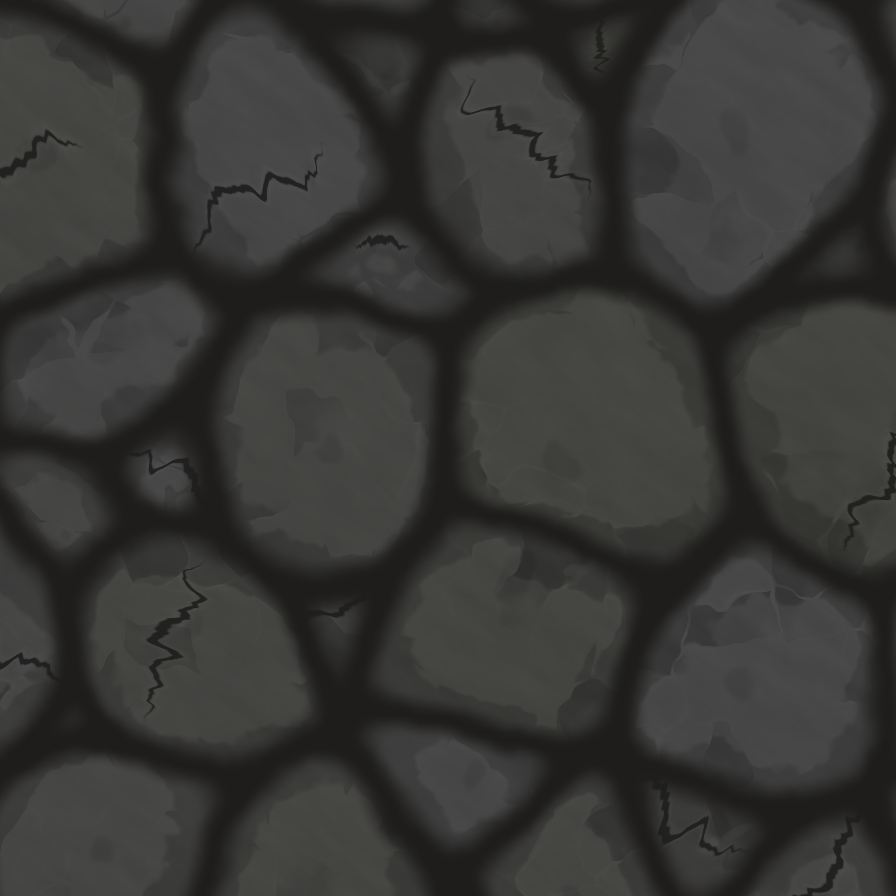
Reproduce this texture procedurally as a Shadertoy shader.

```glsl
vec2 hash22(vec2 p) {
    vec3 h = fract(p.xyx * vec3(0.1031, 0.1030, 0.0973));
    h += dot(h, h.yzx + 33.33);
    return fract((h.xx + h.yz) * h.zy);
}

float valueNoise(vec2 p) {
    vec2 cell = floor(p), f = fract(p);
    f = f * f * (3.0 - 2.0 * f);
    float low = mix(hash22(cell).x, hash22(cell + vec2(1, 0)).x, f.x);
    float high = mix(hash22(cell + vec2(0, 1)).x, hash22(cell + 1.0).x, f.x);
    return mix(low, high, f.y);
}

float fbm(vec2 p) {
    float sum = 0.0, amplitude = 0.53;
    for (int i = 0; i < 4; i++) {
        sum += amplitude * valueNoise(p);
        p = mat2(1.6, 1.2, -1.2, 1.6) * p + 17.3;
        amplitude *= 0.5;
    }
    return sum;
}

// Boulder centre (xy) and squared radius (z), on a staggered grid
vec3 boulder(vec2 id) {
    vec2 jitter = hash22(id + 40.0) - 0.5;
    vec2 centre = id + vec2(0.5 * mod(id.y, 2.0), 0.0) + 0.5 * jitter;
    return vec3(centre, mix(0.1, 0.4, hash22(id + 91.0).x));
}

// Kind 0 is a boulder; kinds 1 and 2 are pebbles between three boulders
vec3 stoneSite(vec2 id, int kind) {
    if (kind == 0) return boulder(id);
    vec2 chance = hash22(id + 57.0 * float(kind));
    if (chance.x > 0.45) return vec3(id, -9.0);
    vec2 above = id + vec2(mod(id.y, 2.0), 1.0);
    vec2 third = kind == 1 ? id + vec2(1, 0) : above - vec2(1, 0);
    vec2 centre = (boulder(id).xy + boulder(above).xy + boulder(third).xy) / 3.0;
    return vec3(centre, mix(0.03, 0.14, chance.y));
}

float power(vec2 p, vec3 site) {
    vec2 q = p - site.xy;
    return dot(q, q) - site.z;
}

// Angular chips: x is the tone, y the distance to the chip border
vec2 chips(vec2 p) {
    vec2 cell = floor(p);
    float nearest = 9.0, second = 9.0, tone = 0.5;
    for (int j = -1; j <= 1; j++)
    for (int i = -1; i <= 1; i++) {
        vec2 id = cell + vec2(i, j), h = hash22(id + 13.0);
        float dist = length(id + h - p);
        second = min(second, max(dist, nearest));
        if (dist < nearest) { nearest = dist; tone = hash22(id + 29.0).x; }
    }
    float border = second - nearest;
    return vec2(mix(0.5, tone, smoothstep(0.0, 0.09, border)), border);
}

void mainImage(out vec4 fragColor, in vec2 fragCoord) {
    vec2 p = 3.7 * fragCoord / iResolution.y + 5.0;
    vec2 warp = vec2(fbm(p * 2.5), fbm(p * 2.5 + 31.0)) - 0.5;
    vec2 w = p + 0.13 * warp;
    vec2 base = floor(w + 0.5);

    // Stone that owns this point
    vec3 stone = vec3(0);
    float best = 99.0;
    for (int j = -2; j <= 2; j++)
    for (int i = -2; i <= 2; i++)
    for (int kind = 0; kind < 3; kind++) {
        vec3 site = stoneSite(base + vec2(i, j), kind);
        float reach = power(w, site);
        if (reach < best) { best = reach; stone = site; }
    }

    // Distance to its outline, with rounded corners
    float crowd = 0.0;
    for (int j = -2; j <= 2; j++)
    for (int i = -2; i <= 2; i++)
    for (int kind = 0; kind < 3; kind++) {
        vec3 site = stoneSite(base + vec2(i, j), kind);
        float apart = length(site.xy - stone.xy);
        if (apart > 0.001) crowd += exp(-(power(w, site) - best) / (2.0 * apart * 0.045));
    }
    float depth = -0.045 * log(crowd + 1e-9);

    vec2 seed = hash22(floor(stone.xy * 97.0));
    vec2 trait = hash22(floor(stone.xy * 97.0) + 7.0);
    vec2 local = w - stone.xy;
    float size = stone.z < 0.0999 ? 0.16 : 0.45;
    vec2 chip = chips(p * 3.6 + 1.5 * warp + seed * 20.0);
    float grain = fbm(p * 4.0 + seed * 30.0);

    // Worn plateau with a chipped, darker rim
    float rim = depth - 0.13 - 0.13 * (chip.x - 0.5) - 0.25 * (grain - 0.5);
    float tone = mix(0.232, 0.272, smoothstep(-0.016, 0.016, rim));
    float patches = smoothstep(0.74, 0.82, chip.x) * smoothstep(0.35, 0.6, grain);
    tone -= 0.024 * patches;
    float veil = smoothstep(0.45, 0.7, fbm(p * 2.2 + 50.0));
    tone += 0.022 * veil * exp(-abs(rim) * 90.0);
    tone += 0.016 * veil * exp(-chip.y * 35.0);

    // Brush marks, light from above and tone of each stone
    tone += 0.03 * (fbm(mat2(0.8, 0.6, -0.6, 0.8) * p * vec2(5, 14)) - 0.5);
    tone += 0.012 * local.y + 0.016 * (seed.x - 0.5);

    // Shallow pit
    vec2 pit = (local - 0.3 * size * (trait - 0.5)) * vec2(1.0, 0.8) + 0.12 * warp;
    float pitEdge = length(pit) - size * mix(0.07, 0.17, seed.y);
    tone -= 0.022 * (1.0 - smoothstep(-0.012, 0.02, pitEdge));

    // Tapered crack in some stones
    float angle = 6.2832 * seed.y;
    vec2 along = mat2(cos(angle), -sin(angle), sin(angle), cos(angle)) * local / size;
    float bend = along.y - 0.3 * (trait.y - 0.5) + 0.7 * (fbm(along.xx * 3.0 + seed * 40.0) - 0.5);
    float taper = 1.0 - smoothstep(0.1, 0.9, abs(along.x - trait.y + 0.5));
    float gap = abs(bend) * size - 0.018 * taper * (0.4 + grain);
    float cracked = step(0.6, trait.x) * smoothstep(0.0, 0.2, taper);
    tone += 0.02 * cracked * exp(-abs(gap - 0.018) * 90.0);
    tone = mix(tone, 0.13, cracked * (1.0 - smoothstep(-0.004, 0.008, gap)));

    // Dark joints, soft towards the stones
    float shade = smoothstep(0.005, 0.105, depth + 0.03 * (grain - 0.5));
    tone = mix(0.115, tone, shade);
    vec3 tint = mix(vec3(1.02, 1.0, 0.95), vec3(1.0, 1.0, mix(0.95, 1.01, seed.x)), shade);
    fragColor = vec4(tone * tint, 1.0);
}
```
